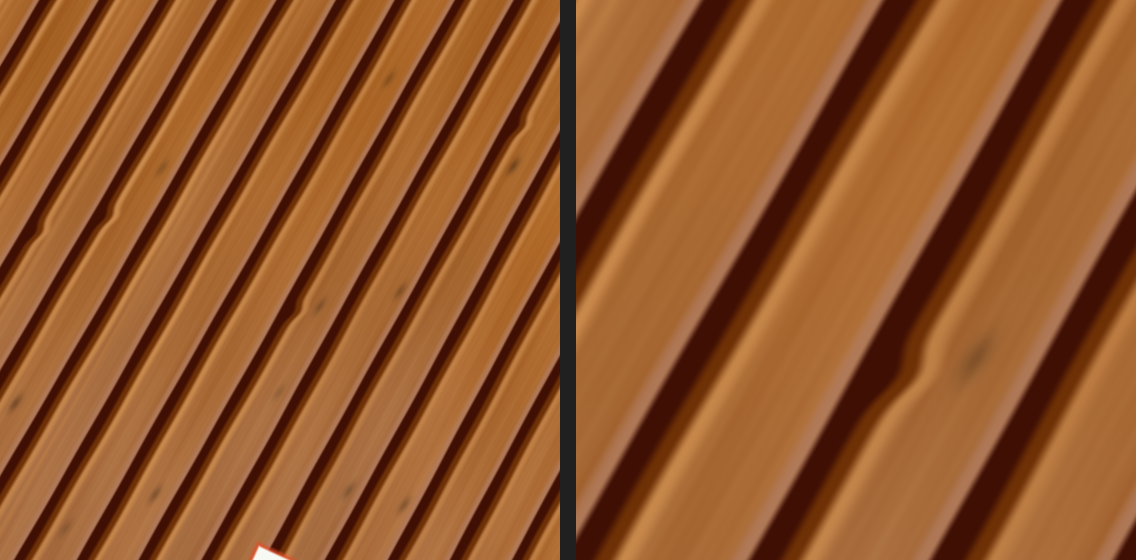
Left: the whole. Right: its middle third, enlarged.
A WebGL 2 fragment shader for this texture:

```glsl
#version 300 es
precision highp float;
// Slanted wooden slats with shadowed grooves, lit edges, grain and small knots.

#define PITCH 0.1058      // slat spacing along the top edge
#define PHASE 0.079       // position of the first groove on the top edge
#define SLANT 0.604       // sideways run of a slat per unit of height
#define FAN 0.05          // slight spreading of the slats downwards
#define GRAIN 0.022       // strength of the wood grain
#define KNOT_CHANCE 0.2   // share of cells that hold a knot
#define NOTCH_CHANCE 0.12 // share of cells that hold a groove notch

uniform vec2 u_resolution;
out vec4 outColor;

const vec3 GROOVE = vec3(0.25, 0.06, 0.015);
const vec3 SHADE = vec3(0.43, 0.19, 0.02);
const vec3 LIT_EDGE = vec3(0.79, 0.54, 0.30);
const vec3 PALE_EDGE = vec3(0.69, 0.48, 0.36);
const vec3 WOOD_WARM = vec3(0.67, 0.40, 0.155);
const vec3 WOOD_ROSY = vec3(0.67, 0.44, 0.265);
const vec3 GLOW = vec3(0.90, 0.30, 0.16);

float hash(vec2 p) {
    return fract(sin(dot(p, vec2(127.1, 311.7))) * 43758.5);
}

// Layered sines, stretched along the slat
float grain(float across, float along, float seed) {
    float sum = 0.0, freq = 11.0, amp = 0.5;
    for (int i = 0; i < 4; i++) {
        float bend = 1.6 * sin(along * (5.0 + 3.0 * float(i)) + seed * 17.0 + float(i));
        sum += amp * sin(across * freq + seed * 40.0 + bend);
        freq *= 1.9;
        amp *= 0.72;
    }
    return sum;
}

// One possible knot per cell, kept inside the cell
float knot(float f, float id, float along) {
    float row = along * 5.0;
    vec2 cell = vec2(id, floor(row));
    vec2 center = vec2(mix(0.38, 0.78, hash(cell + 3.1)), mix(0.25, 0.75, hash(cell + 7.7)));
    vec2 offset = (vec2(f, fract(row)) - center) / vec2(0.10, 0.10);
    float present = step(hash(cell), KNOT_CHANCE);
    return present * exp(-2.0 * dot(offset, offset)) * mix(0.4, 1.0, hash(cell + 5.3));
}

// Local widening of the groove
float notch(float id, float along) {
    float row = along * 6.0;
    vec2 cell = vec2(id, floor(row));
    float offset = (fract(row) - mix(0.3, 0.7, hash(cell + 1.9))) / 0.09;
    return step(hash(cell + 11.0), NOTCH_CHANCE) * exp(-offset * offset);
}

vec3 slats(vec2 p) {
    float down = 1.0 - p.y;
    float across = (p.x + SLANT * down) / (1.0 + FAN * down);
    float t = (across - PHASE) / PITCH;
    float id = floor(t), f = t - id;
    float seed = hash(vec2(id, 4.0));

    // Wood tone: warm above, rosier below, varied from slat to slat
    float rosy = smoothstep(0.0, 1.0, down) - 0.6 * down * smoothstep(0.7, 1.0, p.x);
    vec3 wood = mix(WOOD_WARM, WOOD_ROSY, clamp(rosy + 0.4 * (seed - 0.5), 0.0, 1.0));
    wood *= 0.97 + 0.06 * hash(vec2(id, 9.0));
    wood += GRAIN * grain(f, p.y, seed) * vec3(0.8, 1.0, 0.9);
    wood += 0.012 * sin(p.y * 13.0 + seed * 30.0 + 3.0 * f);

    // Faint pale streak beside the lit edge on some slats
    float streak = exp(-pow((f - 0.43) / 0.05, 2.0)) * smoothstep(0.5, 0.9, seed);
    wood = mix(wood, LIT_EDGE, 0.35 * streak);
    wood *= 1.0 - 0.32 * knot(f, id, p.y);

    // Profile from the groove centre to the far edge, slightly uneven
    float wobble = 0.010 * sin(p.y * 9.0 + id * 2.3) + 0.006 * sin(p.y * 31.0 + id * 5.1);
    float g = f - wobble - 0.07 * notch(id, p.y);
    float lit = mix(1.0, 0.65, smoothstep(0.5, 1.5, across)) * (0.85 + 0.15 * sin(p.y * 7.0 + id));
    vec3 edge = mix(wood, LIT_EDGE, lit);
    vec3 col = mix(GROOVE, SHADE, smoothstep(0.06, 0.135, g));
    col = mix(col, edge, smoothstep(0.165, 0.25, g));
    col = mix(col, wood, smoothstep(0.26, 0.36, g));

    // Pale far edge, then the sharp drop into the next groove
    float far = f + 0.7 * wobble;
    col = mix(col, PALE_EDGE, 0.85 * smoothstep(0.78, 0.875, far));
    return mix(col, GROOVE, smoothstep(0.89, 0.95, far));
}

// Bright tilted patch with a glowing rim on the lower border
vec3 addPatch(vec3 col, vec2 p) {
    vec2 q = p - vec2(0.462, 0.026);
    vec2 axis = vec2(0.907, -0.421);
    float a = dot(q, axis), b = dot(q, vec2(-axis.y, axis.x));
    float d = max(max(-a, b), a - 0.065);
    col = mix(col, GLOW, 0.75 * (1.0 - smoothstep(0.0, 0.010, d)));
    return mix(col, vec3(0.97, 0.98, 0.95), 1.0 - smoothstep(-0.004, 0.002, d));
}

void main() {
    vec2 p = gl_FragCoord.xy / u_resolution;
    outColor = vec4(clamp(addPatch(slats(p), p), 0.0, 1.0), 1.0);
}
```
